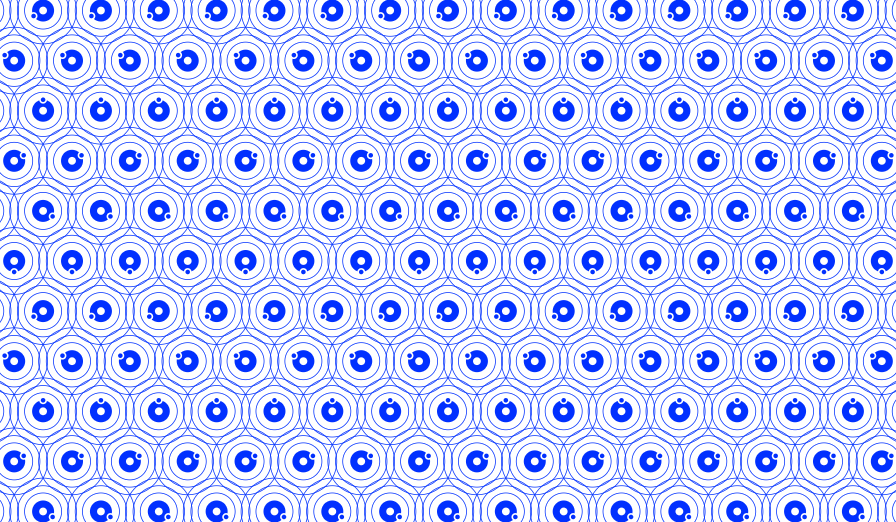
This pattern is drawn by a Shadertoy shader. Its source:

```glsl
#define REPEATS_ACROSS 15.49
#define ROW_PITCH 0.8660254
#define LINE_WIDTH 0.013
#define RING_RADII vec3(0.32, 0.445, 0.577)
#define DISC_RADIUS 0.19
#define HOLE_RADIUS 0.067
#define ORBIT_RADIUS 0.19
#define HALO_RADIUS 0.067
#define MOON_RADIUS 0.039
#define INK vec3(0.005, 0.19, 1.0)
#define PAPER vec3(1.0)

const float PI = 3.14159265;

// Area coverage of a disc, with a one-pixel edge
float discCoverage(float dist, float radius, float pixel) {
    return clamp((radius - dist) / pixel + 0.5, 0.0, 1.0);
}

// Coverage stays proportional to width even below one pixel
float ringCoverage(float dist, float radius, float pixel) {
    return discCoverage(dist, radius + 0.5 * LINE_WIDTH, pixel)
         - discCoverage(dist, radius - 0.5 * LINE_WIDTH, pixel);
}

// Three thin rings, a pierced disc and a small moon in a clear halo
float motif(vec2 p, float row, float pixel) {
    float dist = length(p);
    float clear = 1.0;
    for (int i = 0; i < 3; i++)
        clear *= 1.0 - ringCoverage(dist, RING_RADII[i], pixel);

    // The moon advances a sixth of a turn per row
    float angle = row * PI / 3.0 - 0.5 * PI;
    float moonDist = length(p - ORBIT_RADIUS * vec2(cos(angle), sin(angle)));

    float disc = discCoverage(dist, DISC_RADIUS, pixel)
               - discCoverage(dist, HOLE_RADIUS, pixel);
    disc *= 1.0 - discCoverage(moonDist, HALO_RADIUS, pixel);
    disc = max(disc, discCoverage(moonDist, MOON_RADIUS, pixel));
    return 1.0 - clear * (1.0 - disc);
}

void mainImage(out vec4 fragColor, in vec2 fragCoord) {
    // One unit is the horizontal distance between motifs
    float pixel = REPEATS_ACROSS / iResolution.x;
    vec2 p = (fragCoord - 0.5 * iResolution.xy) * pixel;
    float nearestRow = round(p.y / ROW_PITCH);

    // Overlay neighbouring motifs of the triangular lattice
    float clear = 1.0;
    for (int j = -1; j <= 1; j++) {
        float row = nearestRow + float(j);
        float shift = 0.5 - 0.5 * mod(row, 2.0);
        float nearestColumn = round(p.x - shift);
        for (int i = -1; i <= 1; i++) {
            vec2 center = vec2(nearestColumn + float(i) + shift, row * ROW_PITCH);
            clear *= 1.0 - motif(p - center, row, pixel);
        }
    }
    fragColor = vec4(mix(INK, PAPER, clear), 1.0);
}
```
